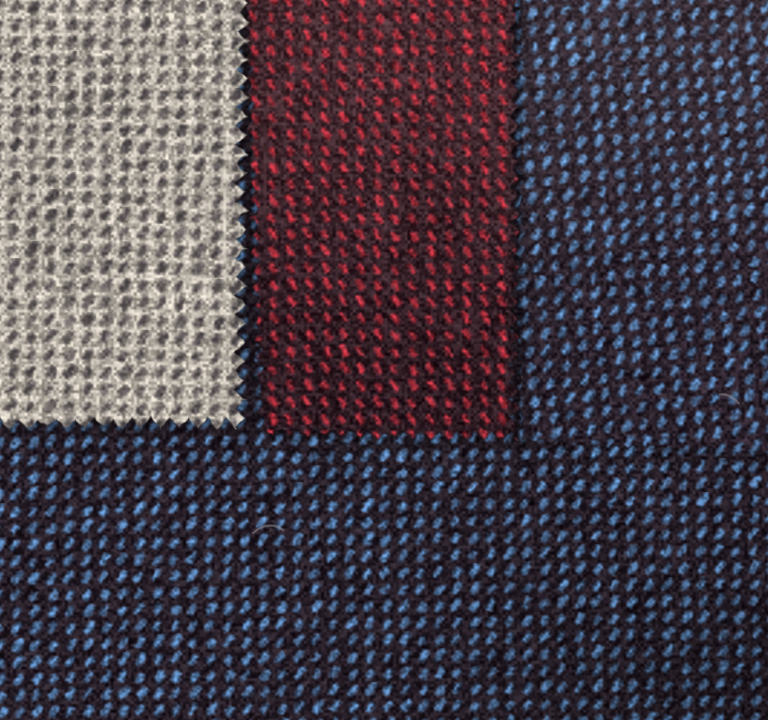
This texture is drawn by a Shadertoy shader. Its source:

```glsl
// Overlapping woven wool swatches: cream and red over two layers of navy.
// Each cloth is a jittered grid of soft slanted stitches on flecked ground;
// pinked edges are frayed triangle waves, with shadows beneath every layer.

float hash(vec2 p) {
    vec3 q = fract(vec3(p.xyx) * 0.1031);
    q += dot(q, q.yzx + 33.33);
    return fract((q.x + q.y) * q.z);
}

float noise(vec2 p) {
    vec2 i = floor(p), f = fract(p);
    f = f * f * (3.0 - 2.0 * f);
    return mix(mix(hash(i), hash(i + vec2(1, 0)), f.x),
               mix(hash(i + vec2(0, 1)), hash(i + vec2(1, 1)), f.x), f.y);
}

float segment(vec2 p, vec2 a, vec2 b) {
    vec2 d = b - a;
    return length(p - a - d * clamp(dot(p - a, d) / dot(d, d), 0.0, 1.0));
}

vec2 rotate(vec2 p, float a) {
    float c = cos(a), s = sin(a);
    return vec2(c * p.x + s * p.y, c * p.y - s * p.x);
}

// Triangle wave from -1 to 1, used for pinked edges
float teeth(float t) {
    return abs(fract(t) - 0.5) * 4.0 - 1.0;
}

// Coverage of slanted stitches; q is measured in weave cells
float stitches(vec2 q, vec2 lean, float radius, float seed) {
    vec2 cell = floor(q + 0.5);
    vec2 f = q - cell;
    vec2 jitter = vec2(hash(cell + seed), hash(cell + seed + 41.0)) - 0.5;
    f -= jitter * 0.14;
    f += 0.16 * (vec2(noise(q * 4.0 + seed), noise(q * 4.0 - seed)) - 0.5);
    vec2 halfDash = lean * (0.18 + 0.10 * jitter.y);
    float d = segment(f, -halfDash, halfDash) - radius * (1.0 + 0.35 * jitter.x);
    float strength = 0.72 + 0.28 * hash(cell + seed + 7.0);
    return strength * (1.0 - smoothstep(-0.16, 0.17, d));
}

// Flecked ground, a faint offset counter-stitch, then the coloured stitch
vec3 cloth(vec2 p, vec2 q, vec2 lean, float radius, vec3 ground, vec3 thread, float seed) {
    float fuzz = noise(p * 250.0 + seed) * 0.75 + noise(p * 160.0 - seed) * 0.25 - 0.5;
    float under = stitches(q + 0.5, lean.yx, 0.13, seed + 19.0);
    vec3 col = ground * (0.95 + 0.55 * fuzz) + 0.13 * fuzz + 0.045 * under;
    float over = stitches(q, lean, radius, seed);
    return mix(col, thread * (1.0 + 0.75 * fuzz), over);
}

// Lay one swatch on the scene, with a shadow outside its edge
vec3 lay(vec3 below, vec3 swatch, float d, float shade) {
    float soft = max(0.0032, 0.8 / iResolution.y);
    below *= 1.0 - shade * exp(-max(d, 0.0) * 85.0);
    return mix(swatch, below, smoothstep(-soft, soft, d));
}

// Pale loose fibre, bowed between two ends
float fibre(vec2 p, vec2 a, vec2 b, float bow) {
    float t = clamp((p.x - a.x) / (b.x - a.x), 0.0, 1.0);
    p.y -= bow * 4.0 * t * (1.0 - t);
    return 1.0 - smoothstep(0.0004, 0.0028, segment(p, a, b));
}

void mainImage(out vec4 fragColor, in vec2 fragCoord) {
    vec2 p = fragCoord / iResolution.y;
    vec2 w = p + 0.004 * (vec2(noise(p * 9.0), noise(p * 9.0 + 50.0)) - 0.5);
    float fray = 0.007 * (noise(p * 110.0) - 0.5);

    vec2 rising = normalize(vec2(0.55, 0.8));
    vec2 falling = normalize(vec2(-0.5, 0.85));
    vec3 navy = vec3(0.140, 0.105, 0.140);
    vec3 blue = vec3(0.350, 0.530, 0.730);

    // Lower navy cloth, darkest toward the bottom right
    vec2 q = rotate(w - vec2(0.387, 0.389), 0.015) / vec2(0.0244, 0.0233);
    vec3 col = cloth(p, q, rising, 0.165, navy, blue, 3.0);
    col *= 1.03 - 0.22 * smoothstep(0.3, 1.05, p.x) * smoothstep(0.4, 0.0, p.y);

    // Upper right navy swatch, slightly turned and paler at the top
    q = rotate(w - vec2(0.744, 0.420), 0.10) / vec2(0.0250, 0.0233);
    vec3 swatch = cloth(p, q, rising, 0.165, navy * 1.12, blue, 11.0);
    swatch += vec3(0.060, 0.055, 0.052) * smoothstep(0.45, 1.0, p.y);
    float hem = 0.390 - 0.055 * (p.x - 0.72) + 0.003 * teeth(p.x / 0.026);
    float d = max(0.724 + 0.003 * teeth(p.y / 0.026) - p.x, hem - p.y);
    col = lay(col, swatch, d + fray, 0.25);

    // Red swatch, its left side leaning outward toward the top
    q = (w - vec2(0.4037, 0.627)) / vec2(0.0244, 0.0233);
    vec3 maroon = mix(vec3(0.170, 0.095, 0.125), vec3(0.275, 0.165, 0.190),
                      smoothstep(0.40, 1.0, p.y));
    swatch = cloth(p, q, falling, 0.140, maroon, vec3(0.760, 0.200, 0.255), 23.0);
    float left = 0.364 - 0.036 * (p.y - 0.40) + 0.004 * teeth(p.y / 0.0245);
    float right = 0.714 + 0.005 * teeth(p.y / 0.0245 + 0.3);
    hem = 0.402 - 0.025 * (p.x - 0.36) + 0.004 * teeth(p.x / 0.0244);
    d = max(max(left - p.x, p.x - right), hem - p.y);
    col = lay(col, swatch, d + fray, 0.35);

    // Cream swatch with dark stitches and the sharpest pinking
    q = rotate(w - vec2(0.0166, 0.435), -0.01) / vec2(0.0257, 0.0242);
    swatch = cloth(p, q, rising, 0.200, vec3(0.760, 0.730, 0.685),
                   vec3(0.310, 0.285, 0.295), 37.0);
    swatch *= 0.97 + 0.05 * noise(p * 14.0);
    right = 0.332 + 0.009 * (p.y - 0.4) + 0.007 * teeth(p.y / 0.0262);
    hem = 0.412 + 0.007 * teeth(p.x / 0.0262);
    d = max(p.x - right, hem - p.y);
    col = lay(col, swatch, d + fray, 0.40);

    // Loose fibres
    float hair = fibre(p, vec2(0.352, 0.260), vec2(0.393, 0.264), 0.008);
    hair = max(hair, fibre(p, vec2(1.000, 0.452), vec2(1.026, 0.440), 0.004));
    col = mix(col, vec3(0.56, 0.53, 0.55), 0.55 * hair);

    fragColor = vec4(clamp(col, 0.0, 1.0), 1.0);
}
```
